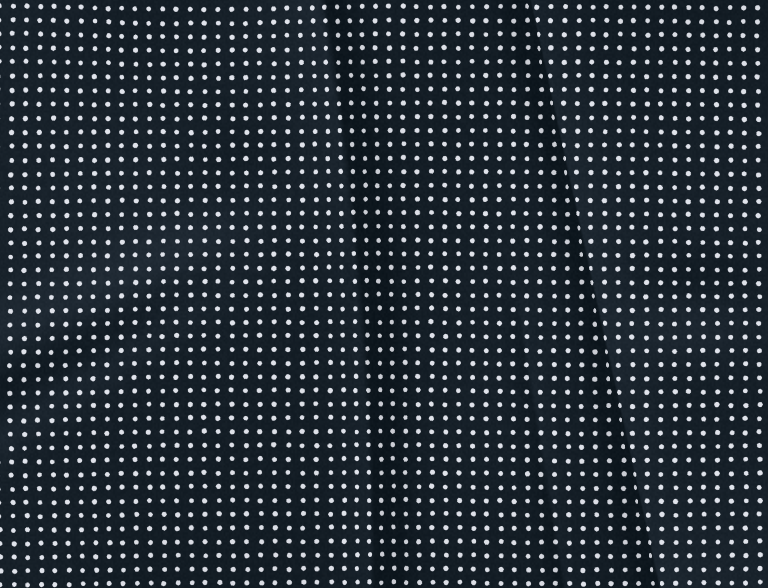
Reproduce this pattern procedurally as a Shadertoy shader.

```glsl
// Dark navy cloth with a square grid of small white dots, crossed by soft folds.
#define PITCH vec2(0.0235, 0.0233)   // dot spacing, in canvas heights
#define PHASE vec2(0.63, 0.17)       // grid offset, in cells
#define DOT_RADIUS 0.0042
#define DOT_JITTER 0.09              // printing error, in cells
#define DOT_COLOR vec3(0.88, 0.89, 0.92)
#define CLOTH_DARK vec3(0.050, 0.086, 0.114)
#define CLOTH_LIGHT vec3(0.150, 0.192, 0.235)
#define FOLD_TUCK 0.7                // cells hidden by the main fold
#define CREASE_TUCK 0.35             // cells hidden by the sharp crease
#define GRAIN 0.022

float hash(vec2 p) {
    vec3 q = fract(p.xyx * vec3(0.1031, 0.1030, 0.0973));
    q += dot(q, q.yzx + 33.33);
    return fract((q.x + q.y) * q.z);
}

float noise(vec2 p) {
    vec2 i = floor(p), f = fract(p);
    f = f * f * (3.0 - 2.0 * f);
    return mix(mix(hash(i), hash(i + vec2(1, 0)), f.x),
               mix(hash(i + vec2(0, 1)), hash(i + vec2(1, 1)), f.x), f.y);
}

float bump(float d, float width) {
    return exp(-d * d / (width * width));
}

// Signed horizontal distances to the three folds
float mainFold(vec2 p)   { return p.x - (0.638 - 0.087 * p.y * p.y); }
float crease(vec2 p)     { return p.x - (1.122 - 0.220 * p.y); }
float minorFold(vec2 p)  { return p.x - (0.960 - 0.166 * p.y); }

// Flat cloth coordinates, in cells
vec2 clothCells(vec2 p) {
    vec2 cell = p / PITCH + PHASE;
    cell.x += FOLD_TUCK * smoothstep(-0.08, 0.09, mainFold(p));
    cell.x += CREASE_TUCK * smoothstep(-0.012, 0.006, crease(p));
    cell += 0.35 * (vec2(noise(p * 3.0), noise(p * 3.0 + 17.0)) - 0.5);
    return cell;
}

// Brightness of the draped cloth, 0 to 1
float drape(vec2 p) {
    float light = 0.20 + 0.30 * noise(vec2(p.x * 4.0 - p.y, p.y * 3.0) + 5.0);

    // Diagonal swells on the left and a soft one on the right
    float left = 1.0 - smoothstep(0.30, 0.56, p.x);
    light += 0.32 * left * bump(p.y - 0.44 - 0.44 * p.x, 0.065);
    light += 0.25 * left * bump(p.y - 0.25 - 0.70 * p.x, 0.045);
    light -= 0.22 * left * bump(p.y - 0.34 - 0.50 * p.x, 0.045);
    light -= 0.20 * bump(length((p - vec2(0.40, 0.72)) * vec2(1.0, 0.7)), 0.10);
    light += 0.30 * bump(length((p - vec2(1.17, 0.44)) * vec2(0.5, 1.0)), 0.06);
    light -= 0.18 * bump(length((p - vec2(1.19, 0.53)) * vec2(0.4, 1.0)), 0.04);

    // Main fold: lit on the left, a deep shadow on the right
    float d = mainFold(p);
    float side = smoothstep(-0.012, 0.008, d);
    light += 0.20 * (1.0 - side) * bump(d, 0.06);
    light -= 0.50 * side * bump(d, 0.055);

    // Sharp crease: shadow on the left, a lit edge on the right
    d = crease(p);
    side = smoothstep(-0.003, 0.003, d);
    light -= 0.45 * (1.0 - side) * bump(d, 0.045);
    light += 0.24 * side * bump(d, 0.07);

    // Minor fold fades out towards the top
    d = minorFold(p);
    float fade = 1.0 - smoothstep(0.35, 0.58, p.y);
    light += fade * mix(-0.20, 0.14, smoothstep(-0.005, 0.005, d)) * bump(d, 0.03);
    return clamp(light, 0.0, 1.0);
}

// Coverage of the printed dots, slightly uneven in place, size and outline
float dots(vec2 p) {
    vec2 cell = clothCells(p);
    vec2 id = floor(cell);
    vec2 offset = DOT_JITTER * (vec2(hash(id), hash(id + 71.0)) - 0.5);
    vec2 q = (fract(cell) - 0.5 - offset) * PITCH;
    float radius = DOT_RADIUS * (0.93 + 0.14 * hash(id + 29.0));
    radius += 0.0008 * (noise(q * 500.0 + id * 7.0) - 0.5);
    float blur = max(0.0009, 0.75 / iResolution.y);
    return 1.0 - smoothstep(-blur, blur, length(q) - radius);
}

void mainImage(out vec4 fragColor, in vec2 fragCoord) {
    vec2 p = fragCoord / iResolution.y;
    float light = drape(p);

    // Cloth with a fine woven grain
    vec3 color = mix(CLOTH_DARK, CLOTH_LIGHT, light);
    color += GRAIN * (noise(p * vec2(330.0, 290.0)) - 0.5);

    // Dots dim a little where the cloth is in shadow
    vec3 ink = DOT_COLOR * (0.90 + 0.10 * smoothstep(0.0, 0.35, light));
    fragColor = vec4(mix(color, ink, dots(p)), 1.0);
}
```
